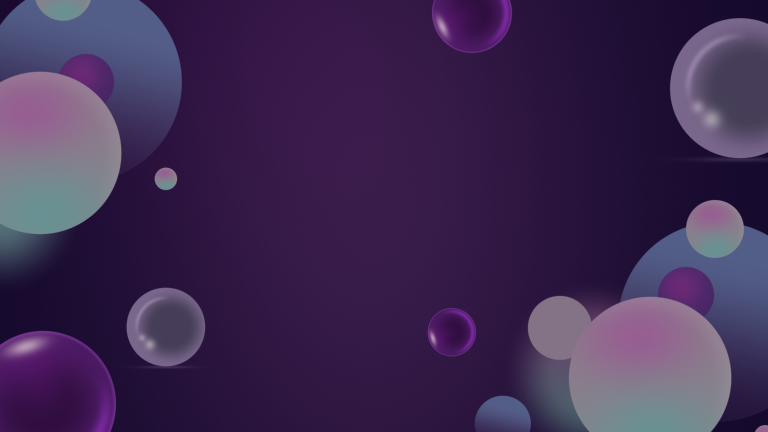
Give the GLSL for this background, as a Shadertoy shader.

```glsl
// Glossy pearls, glass bubbles and soft discs floating over a deep violet glow.

const vec3 NAVY = vec3(0.070, 0.030, 0.165);
const vec3 VIOLET = vec3(0.220, 0.110, 0.288);
const vec3 SLATE = vec3(0.335, 0.385, 0.550);
const vec3 PINK = vec3(0.590, 0.370, 0.570);
const vec3 TEAL = vec3(0.410, 0.570, 0.575);
const vec3 SILVER = vec3(0.540, 0.500, 0.540);
const vec3 MAGENTA = vec3(0.430, 0.150, 0.460);
const vec3 SHINE = vec3(0.780, 0.680, 0.760);

// Balls are vec3(centre x, centre y, radius); the canvas is 16/9 by 1.
vec2 local(vec2 p, vec3 ball) { return (p - ball.xy) / ball.z; }

float cover(vec2 p, vec3 ball, float blur) {
    return 1.0 - smoothstep(-blur, blur, length(p - ball.xy) - ball.z);
}

// Soft elliptical spot, turned by an angle.
float spot(vec2 q, vec2 centre, vec2 size, float angle) {
    q -= centre;
    float c = cos(angle), s = sin(angle);
    q = vec2(c * q.x + s * q.y, c * q.y - s * q.x) / size;
    return exp(-dot(q, q));
}

vec3 backdrop(vec2 p) {
    float glow = spot(p, vec2(0.86, 0.54), vec2(0.60, 0.95), 0.0);
    vec3 col = mix(NAVY, VIOLET, glow);
    col += vec3(0.035, 0.0, 0.025) * spot(p, vec2(0.5, 1.0), vec2(0.5), 0.0);
    // Fine woven grain from layered sines.
    float grain = sin(p.x * 631.0 + 2.0 * sin(p.y * 417.0)) * sin(p.y * 587.0 + sin(p.x * 353.0));
    return col + 0.004 * grain;
}

// Disc lit from above that fades out along its lower left.
vec3 disc(vec3 col, vec2 p, vec3 ball, float aa) {
    vec2 q = local(p, ball);
    float light = smoothstep(-1.3, 0.7, q.y + 0.25 * q.x);
    return mix(col, mix(VIOLET, SLATE, light), cover(p, ball, aa) * mix(0.35, 0.95, light));
}

vec3 pearl(vec3 col, vec2 p, vec3 ball, float aa) {
    vec2 q = local(p, ball);
    vec3 tint = mix(SILVER, PINK, spot(q, vec2(-0.15, 0.5), vec2(0.75, 0.55), 0.0));
    tint = mix(tint, TEAL, spot(q, vec2(0.05, -0.75), vec2(0.85, 0.60), 0.0));
    tint += 0.03 * smoothstep(0.75, 1.0, length(q)) * smoothstep(-0.2, 1.0, q.x + q.y);
    return mix(col, tint, cover(p, ball, aa));
}

vec3 plum(vec3 col, vec2 p, vec3 ball, float aa) {
    vec2 q = local(p, ball);
    vec3 tint = mix(vec3(0.27, 0.14, 0.39), MAGENTA, spot(q, vec2(-0.15, 0.3), vec2(0.75), 0.0));
    return mix(col, tint, 0.92 * cover(p, ball, aa));
}

// Smoky glass with a pale rim, a curved sheen, twin sparkles and a floor line.
vec3 smokyGlass(vec3 col, vec2 p, vec3 ball, float aa) {
    vec2 q = local(p, ball);
    float d = length(q);
    col += 0.22 * SILVER * spot(q, vec2(0.0, -1.02), vec2(0.65, 0.035), 0.0);
    float rim = smoothstep(0.45, 1.0, length(q - vec2(0.13, 0.0)));
    vec3 tint = mix(vec3(0.275, 0.245, 0.345), vec3(0.475, 0.400, 0.545), rim);
    float sheen = exp(-pow((d - 0.74) / 0.05, 2.0));
    tint += 0.13 * sheen * smoothstep(0.45, 1.0, dot(q, vec2(-0.77, 0.64)) / max(d, 0.01));
    tint += vec3(0.27, 0.28, 0.23) * spot(q, vec2(-0.40, -0.44), vec2(0.13), 0.0);
    tint += vec3(0.20, 0.20, 0.17) * spot(q, vec2(-0.60, -0.27), vec2(0.09), 0.0);
    return mix(col, tint, cover(p, ball, aa));
}

// Violet glass: highlight at one angle, glowing crescent on the far side.
vec3 violetGlass(vec3 col, vec2 p, vec3 ball, float angle, float aa) {
    vec2 q = local(p, ball);
    float d = length(q);
    vec2 toLight = vec2(cos(angle), sin(angle));
    float facing = dot(q, toLight) / max(d, 0.01);
    vec3 tint = mix(vec3(0.185, 0.055, 0.250), vec3(0.290, 0.100, 0.380), smoothstep(0.3, 0.95, d));
    tint += vec3(0.10, 0.02, 0.11) * spot(q, toLight * 0.5, vec2(0.45), 0.0);
    float crescent = exp(-pow((d - 0.86) / 0.09, 2.0)) * smoothstep(0.3, -0.8, facing);
    tint += vec3(0.19, 0.06, 0.24) * crescent;
    tint += vec3(0.13, 0.08, 0.15) * smoothstep(0.94, 1.0, d);
    tint = mix(tint, SHINE, 0.85 * spot(q, toLight * 0.82, vec2(0.10, 0.27), angle));
    return mix(col, tint, cover(p, ball, aa));
}

void mainImage(out vec4 fragColor, in vec2 fragCoord) {
    vec2 p = fragCoord / iResolution.xy * vec2(16.0 / 9.0, 1.0);
    float aa = 0.8 / iResolution.y;
    vec3 col = backdrop(p);

    // Upper left cluster
    col = mix(col, TEAL, 0.75 * cover(p, vec3(0.0, 0.515, 0.115), 0.085));
    col = disc(col, p, vec3(0.190, 0.810, 0.231), aa);
    col = pearl(col, p, vec3(0.146, 1.019, 0.067), aa);
    col = plum(col, p, vec3(0.199, 0.810, 0.065), aa);
    col = pearl(col, p, vec3(0.093, 0.646, 0.188), aa);
    col = pearl(col, p, vec3(0.384, 0.586, 0.026), aa);

    // Lower right cluster
    col = disc(col, p, vec3(1.662, 0.255, 0.231), aa);
    col = pearl(col, p, vec3(1.655, 0.470, 0.067), aa);
    col = plum(col, p, vec3(1.588, 0.317, 0.065), aa);
    vec3 haze = mix(TEAL, PINK, smoothstep(0.0, 0.3, p.y)) * 0.85;
    col = mix(col, haze, 0.75 * cover(p, vec3(1.375, 0.140, 0.150), 0.065));
    col = mix(col, SILVER * vec3(0.96, 0.90, 0.97), cover(p, vec3(1.296, 0.241, 0.074), aa));
    col = pearl(col, p, vec3(1.505, 0.125, 0.188), aa);
    col = disc(col, p, vec3(1.164, 0.019, 0.065), aa);
    col = pearl(col, p, vec3(1.771, -0.009, 0.025), aa);

    // Glass bubbles
    col = smokyGlass(col, p, vec3(0.384, 0.243, 0.091), aa);
    col = smokyGlass(col, p, vec3(1.713, 0.796, 0.162), aa);
    col = violetGlass(col, p, vec3(0.0995, 0.065, 0.169), 1.86, aa);
    col = violetGlass(col, p, vec3(1.0926, 0.970, 0.0926), 3.58, aa);
    col = violetGlass(col, p, vec3(1.046, 0.231, 0.056), 3.45, aa);
    fragColor = vec4(col, 1.0);
}
```
